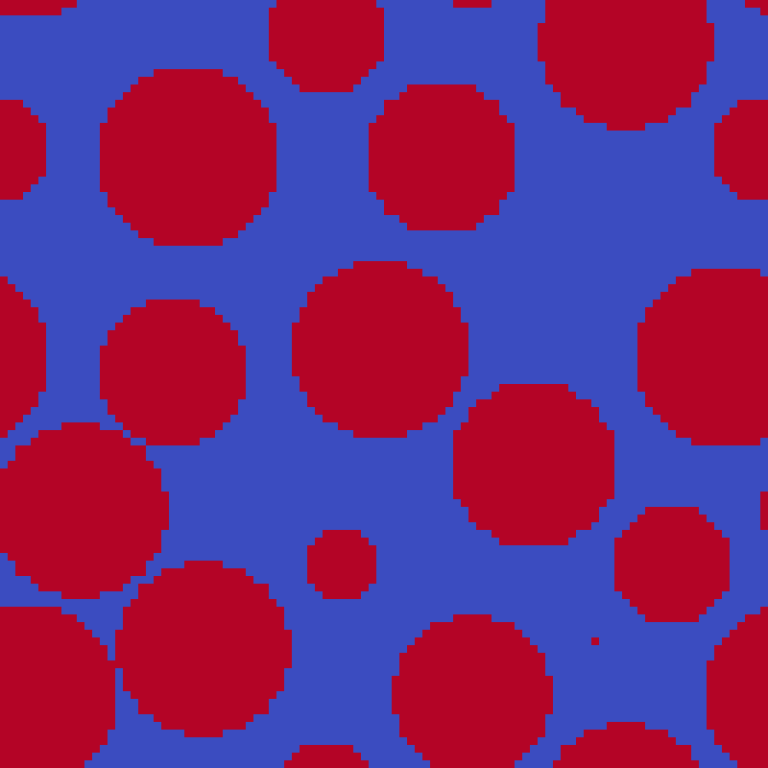
Write a Shadertoy shader that draws this pattern.

```glsl
const vec3 MATRIX_BLUE = vec3(0.230, 0.299, 0.754);
const vec3 DISC_RED = vec3(0.706, 0.016, 0.149);
const float GRID_CELLS = 100.0;   // coarse cells across the canvas
const float MIN_GAP = 0.5;        // free space between discs, in cells
const int MAX_TRIES = 160;        // candidate centres per disc
const uint SEED = 29u;
const int DISC_COUNT = 16;
// Disc radii in cells, largest first so that the packing stays easy
const float RADII[DISC_COUNT] = float[DISC_COUNT](
    11.8, 11.8, 11.8, 11.6, 11.35, 11.35, 11.35, 10.8,
    10.3, 9.9, 9.6, 7.7, 7.7, 6.8, 4.6, 0.5);

uint hashUint(uint x) {
    x = x * 747796405u + 2891336453u;
    x = ((x >> ((x >> 28u) + 4u)) ^ x) * 277803737u;
    return (x >> 22u) ^ x;
}

// Random whole cell of the grid
vec2 randomCell(uint n) {
    uint h = hashUint(n + SEED * 7919u);
    vec2 unit = vec2(h & 0xffffu, h >> 16u) / 65536.0;
    return floor(unit * GRID_CELLS);
}

// Shortest distance on the periodic grid
float wrappedDistance(vec2 a, vec2 b) {
    vec2 d = a - b;
    return length(d - GRID_CELLS * round(d / GRID_CELLS));
}

// Sequential random packing: xy is the centre, z the radius
void packDiscs(out vec3 discs[DISC_COUNT]) {
    for (int i = 0; i < DISC_COUNT; i++) {
        float needed = RADII[i] + MIN_GAP;
        float bestClearance = -GRID_CELLS;
        vec2 bestCentre = vec2(0.0);
        for (int k = 0; k < MAX_TRIES; k++) {
            vec2 centre = randomCell(uint(i * MAX_TRIES + k));
            float clearance = GRID_CELLS;
            for (int j = 0; j < i; j++) {
                clearance = min(clearance,
                    wrappedDistance(centre, discs[j].xy) - discs[j].z);
                if (clearance <= bestClearance) break;
            }
            if (clearance > bestClearance) {
                bestClearance = clearance;
                bestCentre = centre;
            }
            if (bestClearance >= needed) break;
        }
        // A disc without enough room shrinks to fit
        discs[i] = vec3(bestCentre, min(RADII[i], bestClearance - MIN_GAP));
    }
}

// 1 if the cell belongs to a disc, else 0
float cellMask(vec2 cell, vec3 discs[DISC_COUNT]) {
    for (int i = 0; i < DISC_COUNT; i++) {
        if (wrappedDistance(cell, discs[i].xy) <= discs[i].z) return 1.0;
    }
    return 0.0;
}

void mainImage(out vec4 fragColor, in vec2 fragCoord) {
    vec3 discs[DISC_COUNT];
    packDiscs(discs);

    // Blend neighbouring cells over one pixel at their borders
    float pixelsPerCell = iResolution.y / GRID_CELLS;
    vec2 p = fragCoord / pixelsPerCell - 0.5;
    vec2 cell = floor(p);
    vec2 blend = clamp((p - cell - 0.5) * pixelsPerCell + 0.5, 0.0, 1.0);
    float lower = mix(cellMask(cell, discs),
                      cellMask(cell + vec2(1.0, 0.0), discs), blend.x);
    float upper = mix(cellMask(cell + vec2(0.0, 1.0), discs),
                      cellMask(cell + vec2(1.0, 1.0), discs), blend.x);
    float coverage = mix(lower, upper, blend.y);

    fragColor = vec4(mix(MATRIX_BLUE, DISC_RED, coverage), 1.0);
}
```
